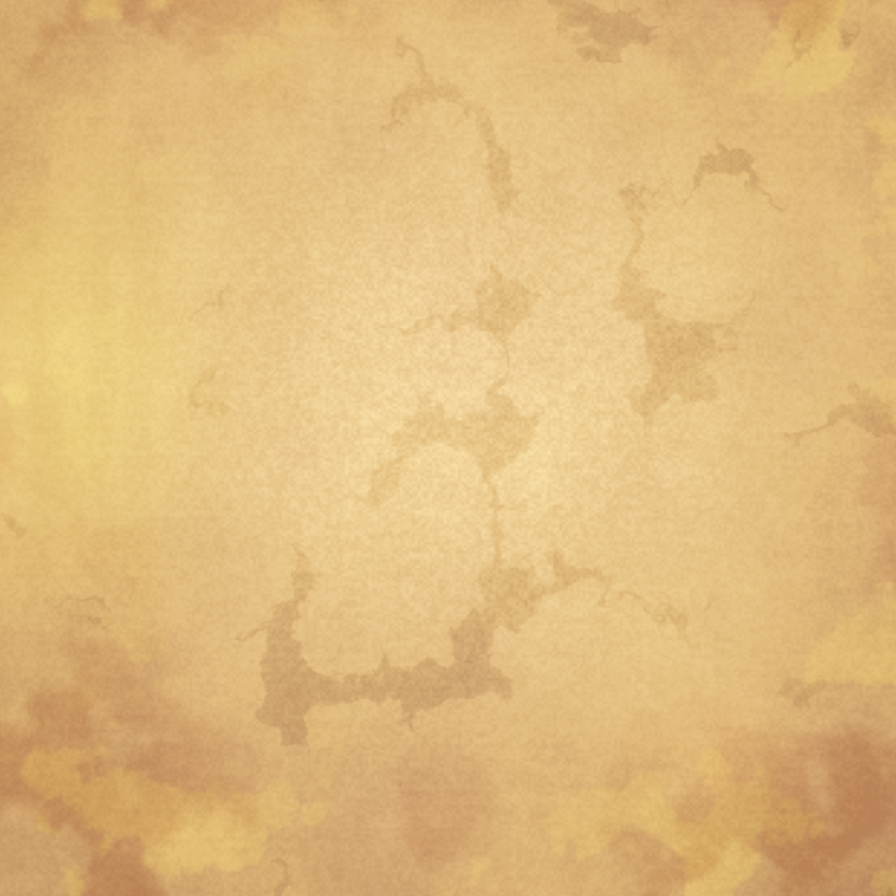
Write a three.js fragment shader that draws this texture.

```glsl
// Aged parchment: a pale centre fading to tan edges, with worn darker gaps
// left between overlapping ragged discs, blotchy stains and fine paper grain.
// One tone value collects all layers and is mapped through a colour ramp.
varying vec2 vUv;

const vec3 TAN_DARK = vec3(0.72, 0.545, 0.36);
const vec3 TAN_MID = vec3(0.88, 0.73, 0.485);
const vec3 CREAM = vec3(0.965, 0.86, 0.645);
const vec3 YELLOW_SHIFT = vec3(0.005, 0.025, -0.045);
const vec3 RED_SHIFT = vec3(0.005, -0.022, -0.02);
const float DISC_CELLS = 9.0;

vec3 hash3(vec2 p) {
  vec3 q = fract(p.xyx * vec3(0.1031, 0.1030, 0.0973));
  q += dot(q, q.yxz + 33.33);
  return fract((q.xxy + q.yzz) * q.zyx);
}

float noise(vec2 p) {
  vec2 cell = floor(p);
  vec2 f = fract(p);
  f = f * f * (3.0 - 2.0 * f);
  float low = mix(hash3(cell).x, hash3(cell + vec2(1.0, 0.0)).x, f.x);
  float high = mix(hash3(cell + vec2(0.0, 1.0)).x, hash3(cell + 1.0).x, f.x);
  return mix(low, high, f.y);
}

// Layered noise, roughly centred on 0.5.
float fbm(vec2 p) {
  float sum = 0.0;
  float weight = 0.5;
  for (int i = 0; i < 5; i++) {
    sum += weight * noise(p);
    p = mat2(1.6, 1.2, -1.2, 1.6) * p + 17.3;
    weight *= 0.5;
  }
  return sum / 0.97;
}

float segmentDistance(vec2 p, vec2 a, vec2 b) {
  vec2 ab = b - a;
  return length(p - a - ab * clamp(dot(p - a, ab) / dot(ab, ab), 0.0, 1.0));
}

// Soft spot, 1 at its centre and 0 beyond the given radii.
float spot(vec2 p, vec2 centre, vec2 radii) {
  return 1.0 - smoothstep(0.0, 1.0, length((p - centre) / radii));
}

// Signed distance, in cells, to the union of scattered discs.
float discField(vec2 p, float growth) {
  vec2 home = floor(p);
  float nearest = 10.0;
  for (int y = -2; y <= 2; y++) {
    for (int x = -2; x <= 2; x++) {
      vec2 cell = home + vec2(float(x), float(y));
      vec3 rnd = hash3(cell + 41.0);
      vec2 centre = cell + 0.1 + 0.8 * rnd.xy;
      float radius = mix(0.4, 0.95, rnd.z) + growth;
      nearest = min(nearest, length(p - centre) - radius);
    }
  }
  return nearest;
}

// Dark patches where no disc covers the sheet; wear thins the cover.
float gapMask(vec2 uv, float wear) {
  vec2 ragged = vec2(fbm(uv * 34.0), fbm(uv * 34.0 + 71.0)) - 0.5;
  vec2 p = uv * DISC_CELLS + ragged * 0.65;
  float d = discField(p, mix(0.13, -0.14, wear));
  return smoothstep(-0.03, 0.05, d) * (0.75 + 0.25 * smoothstep(0.0, 0.3, d));
}

// Fine paper speckle, centred on zero.
float grain(vec2 uv) {
  float fine = noise(uv * 310.0) - 0.5;
  float coarse = noise(uv * 150.0 + 9.0) - 0.5;
  return fine * 0.65 + coarse * 0.45;
}

vec3 parchmentRamp(float tone) {
  vec3 lower = mix(TAN_DARK, TAN_MID, clamp(tone * 2.0, 0.0, 1.0));
  return mix(lower, CREAM, clamp(tone * 2.0 - 1.0, 0.0, 1.1));
}

void main() {
  vec2 uv = vUv;
  float cloud = fbm(uv * 4.0 + 3.0) - 0.5;
  float blotch = fbm(uv * 13.0 + 29.0) - 0.5;
  float r = length(uv - vec2(0.52, 0.56));
  float edge = smoothstep(0.3, 0.65, r);
  float centre = 1.0 - smoothstep(0.05, 0.5, r);

  // Broad light, yellow glow on the left, and mottling.
  float glow = spot(uv, vec2(0.08, 0.6), vec2(0.28, 0.38));
  float tone = 0.93 - 0.98 * r + 0.2 * glow;
  tone += cloud * 0.3 + blotch * mix(0.14, 0.3, edge);

  // Worn gaps, densest along a diagonal band.
  float band = segmentDistance(uv, vec2(0.78, 0.92), vec2(0.47, 0.27));
  float wear = 1.0 - smoothstep(0.06, 0.3, band + cloud * 0.15);
  tone -= gapMask(uv, wear) * mix(0.2, 0.27, wear);

  // Brown stains and pale scuffs near the border.
  float stain = smoothstep(0.56, 0.72, fbm(uv * 8.0 + 53.0));
  float scuff = smoothstep(0.58, 0.66, fbm(uv * 11.0 + 87.0));
  tone += edge * (0.14 * scuff - 0.2 * stain);

  // Grain strongest in the centre, plus faint vertical and level fibres.
  tone += grain(uv) * mix(0.16, 0.36, centre);
  tone += (noise(uv * vec2(45.0, 2.5)) - 0.5) * 0.07 * (0.4 + glow);
  tone += (noise(uv * vec2(8.0, 190.0)) - 0.5) * 0.04;

  vec3 color = parchmentRamp(tone);
  color += YELLOW_SHIFT * (glow + edge * scuff * 0.7 + cloud * 0.8);
  color += RED_SHIFT * edge * (0.4 + stain);
  gl_FragColor = vec4(clamp(color, 0.0, 1.0), 1.0);
}
```
